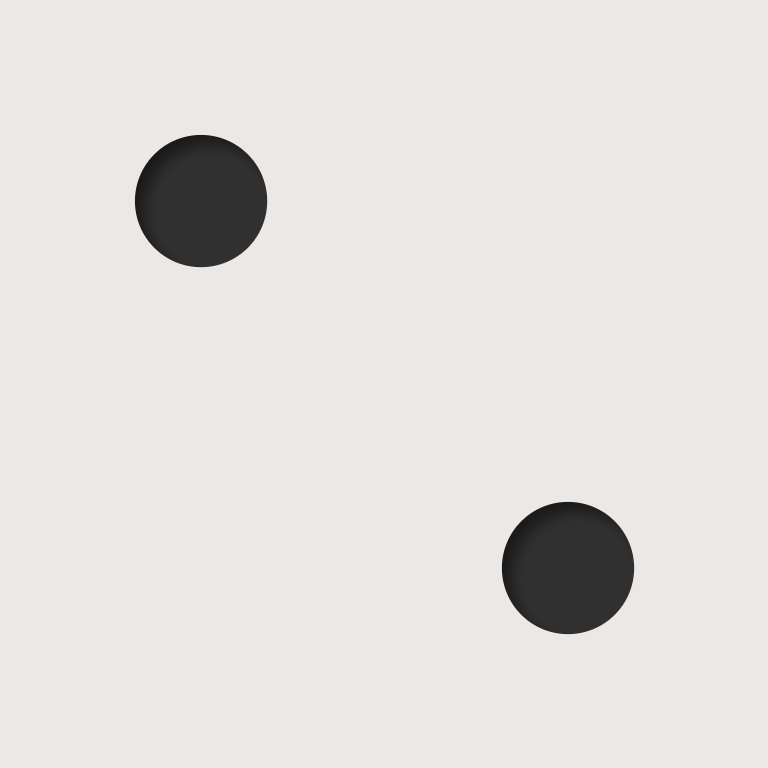
A Shadertoy shader for this background:

```glsl
// Two dark round holes sunk into a pale warm surface, on the falling diagonal.
// Each hole is a disc distance function; a second disc, shifted down and to
// the right, leaves a soft inner shadow along the upper left rim.

#define PAPER_COLOR  vec3(0.925, 0.910, 0.898)
#define FLOOR_COLOR  vec3(0.190, 0.190, 0.190)
#define SHADOW_COLOR vec3(0.102, 0.102, 0.102)
#define HOLE_MIDDLE  vec2(0.5007, 0.4993)
#define HOLE_OFFSET  vec2(0.2389, -0.2389)
#define HOLE_RADIUS  0.0861
#define SHADOW_SHIFT vec2(0.0130, -0.0130)
#define SHADOW_BLUR  0.0180

float discDistance(vec2 p, vec2 center, float radius) {
    return length(p - center) - radius;
}

// Floor of a hole, darkened where the rim casts its shadow
vec3 holeColor(vec2 p, vec2 center) {
    float lit = discDistance(p, center + SHADOW_SHIFT, HOLE_RADIUS);
    float shadow = smoothstep(-SHADOW_BLUR, SHADOW_BLUR, lit);
    return mix(FLOOR_COLOR, SHADOW_COLOR, shadow);
}

void mainImage(out vec4 fragColor, in vec2 fragCoord) {
    // Square canvas units, centered when the canvas is not square
    float side = min(iResolution.x, iResolution.y);
    vec2 p = (fragCoord - 0.5 * iResolution.xy) / side + 0.5;
    float pixel = 1.0 / side;

    vec3 color = PAPER_COLOR;

    // One hole on each side of the middle
    for (int i = 0; i < 2; i++) {
        vec2 center = HOLE_MIDDLE + (float(i) * 2.0 - 1.0) * HOLE_OFFSET;
        float edge = discDistance(p, center, HOLE_RADIUS);
        float cover = clamp(0.5 - edge / pixel, 0.0, 1.0);
        color = mix(color, holeColor(p, center), cover);
    }

    fragColor = vec4(color, 1.0);
}
```
